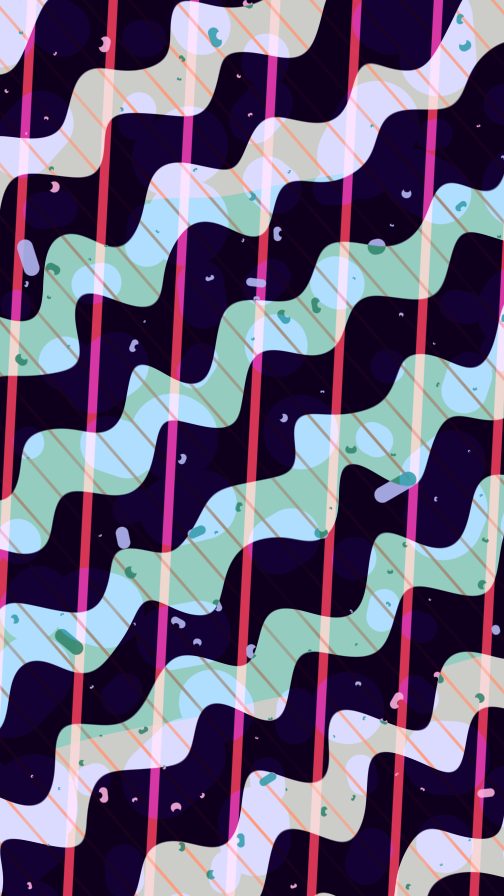
Give the GLSL for this background, as a Shadertoy shader.

```glsl
const float TAU = 6.2831853;

float hash(vec2 p) {
    vec3 q = fract(p.xyx * 0.1031);
    q += dot(q, q.yzx + 33.33);
    return fract((q.x + q.y) * q.z);
}

float noise(vec2 p) {
    vec2 i = floor(p), f = fract(p);
    f = f * f * f * (f * (f * 6.0 - 15.0) + 10.0);
    vec2 e = vec2(0.0, 1.0);
    return mix(mix(hash(i), hash(i + e.yx), f.x),
               mix(hash(i + e.xy), hash(i + e.yy), f.x), f.y);
}

vec2 rotate(vec2 p, float angle) {
    float c = cos(angle), s = sin(angle);
    return vec2(c * p.x + s * p.y, c * p.y - s * p.x);
}

float fill(float d, float soft) {
    return 1.0 - smoothstep(-soft, soft, d);
}

// Distance to the nearest of a row of parallel bars
float bars(float x, float period, float width) {
    return abs(mod(x + 0.5 * period, period) - 0.5 * period) - 0.5 * width;
}

// Rounded pill with an optional round bite in its side
float chip(vec2 q, float r, float halfLength, float bite) {
    float notch = 0.8 * r * bite - length(q - vec2(0.0, 1.1 * r));
    q.x -= clamp(q.x, -halfLength, halfLength);
    return max(length(q) - r, notch);
}

// Random chips on a jittered grid; radii runs from smallest to largest
float scatter(vec2 p, float cell, float density, vec2 radii,
              float stretch, float bite, float seed) {
    vec2 home = floor(p / cell);
    float d = 1.0;
    for (int j = -1; j <= 1; j++)
    for (int i = -1; i <= 1; i++) {
        vec2 id = home + vec2(i, j);
        vec2 key = id + seed;
        if (hash(key + 3.7) > density) continue;
        vec2 jitter = vec2(hash(key + 11.3), hash(key + 27.9));
        float size = hash(key + 41.1);
        float r = mix(radii.x, radii.y, size * size);
        vec2 q = rotate(p - (id + 0.15 + 0.7 * jitter) * cell, TAU * hash(key + 59.3));
        d = min(d, chip(q, r, r * stretch * hash(key + 73.7), bite));
    }
    return d;
}

// Wavy ribbons climbing to the right
float ribbons(vec2 p, float spacing, float width) {
    vec2 q = rotate(p, 0.55);
    float along = q.x + 0.07 * (noise(p * 5.0 + 17.0) - 0.5);
    float swing = mix(0.024, 0.056, noise(p * 4.0 + 5.0));
    float across = q.y - swing * cos(TAU * (along - 0.07) / 0.236);
    across += 0.05 * (noise(p * 3.0 + 40.0) - 0.5);
    width *= mix(0.8, 1.25, noise(p * 5.0 + 63.0));
    return bars(across - 1.22, spacing, width);
}

void mainImage(out vec4 fragColor, in vec2 fragCoord) {
    vec2 p = fragCoord / iResolution.x;
    float soft = 0.8 / iResolution.x;

    // Masks
    float ribbon = fill(ribbons(p, 0.276, 0.117), 1.4 * soft);
    float blob = fill(scatter(p, 0.16, 0.95, vec2(0.03, 0.085), 0.5, 0.0, 9.0), soft);
    float tilt = p.y - 0.25 * p.x + 0.08 * (noise(p * 4.0 + 80.0) - 0.5);
    float cool = fill(abs(tilt - 0.77) - 0.52, soft);

    // Ground and ribbons, each in two tones
    vec3 night = mix(vec3(0.055, 0.0, 0.11), vec3(0.08, 0.005, 0.20), blob);
    vec3 mint = mix(vec3(0.80, 0.80, 0.79), vec3(0.58, 0.80, 0.75), cool);
    vec3 sky = mix(vec3(0.86, 0.86, 1.0), vec3(0.69, 0.87, 1.0), cool);
    vec3 color = mix(night, mix(mint, sky, blob), ribbon);

    // Thin slanted lines, faint on the dark ground
    float slant = dot(p, vec2(0.755, 0.656));
    float line = fill(bars(slant, 0.068, 0.0058), soft);
    vec3 lineOnRibbon = mix(vec3(1.0, 0.60, 0.47), vec3(0.63, 0.54, 0.46), cool);
    float wear = mix(0.55, 1.0, noise(p * 14.0 + 30.0));
    color = mix(color, mix(vec3(0.10, 0.01, 0.12), lineOnRibbon, ribbon), line * wear);

    // Steep bright stripes, screened over everything below
    float stripe = fill(bars(p.x - 0.134 - 0.051 * p.y, 0.1613, 0.0185), soft);
    vec3 glow = vec3(0.83, 0.21, mix(0.25, 0.56, blob));
    color = mix(color, 1.0 - (1.0 - color) * (1.0 - glow), stripe);

    // Small bitten chips and a few larger pills
    float crumbs = scatter(p, 0.075, 0.36, vec2(0.002, 0.011), 0.9, 1.0, 101.0);
    float pills = scatter(p, 0.29, 0.4, vec2(0.008, 0.022), 2.0, 0.0, 211.0);
    vec3 chipOnNight = mix(vec3(0.98, 0.68, 0.86), vec3(0.70, 0.72, 0.95), cool);
    vec3 chipOnRibbon = mix(vec3(0.20, 0.52, 0.43), vec3(0.22, 0.62, 0.68), blob);
    vec3 chipColor = mix(chipOnNight, chipOnRibbon, ribbon);
    color = mix(color, chipColor, 0.9 * fill(min(crumbs, pills), soft));

    fragColor = vec4(color, 1.0);
}
```
